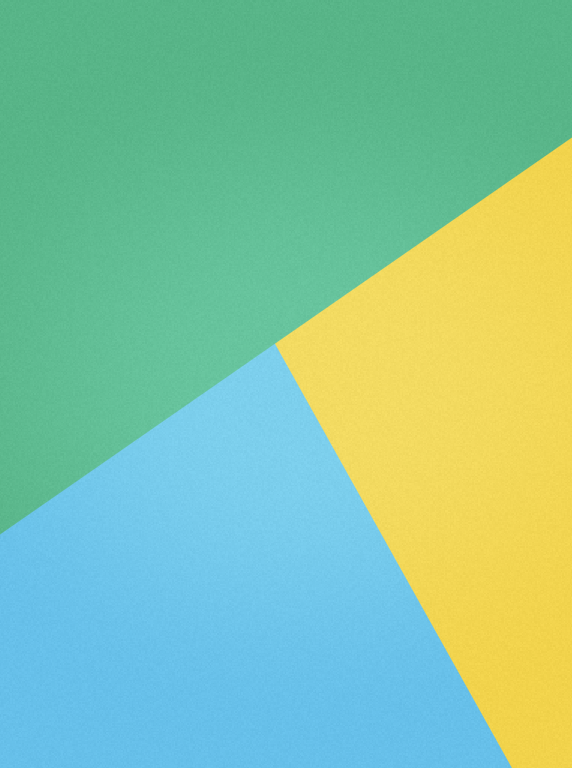
Reproduce this background procedurally as a WebGL 2 fragment shader.

```glsl
#version 300 es
precision highp float;
// Three flat paper-like fields, green, blue and yellow, with a soft central glow and fine grain.

#define JUNCTION vec2(0.358, 0.5525)
#define LONG_EDGE vec2(0.7448, 0.5169)
#define SHORT_EDGE vec2(0.3086, -0.5525)
#define GLOW_CENTER vec2(0.40, 0.50)
#define GLOW_STRETCH vec2(0.80, 1.0)
#define GLOW_RANGE vec2(0.08, 0.46)
#define GRAIN_CELLS 512.0
#define GRAIN_AMOUNT 0.035

uniform vec2 u_resolution;
out vec4 fragColor;

const vec3 GREEN_DEEP = vec3(0.345, 0.708, 0.533);
const vec3 GREEN_LIGHT = vec3(0.405, 0.768, 0.618);
const vec3 BLUE_DEEP = vec3(0.402, 0.752, 0.915);
const vec3 BLUE_LIGHT = vec3(0.488, 0.812, 0.927);
const vec3 YELLOW_DEEP = vec3(0.947, 0.827, 0.295);
const vec3 YELLOW_LIGHT = vec3(0.952, 0.858, 0.382);

float hash(vec2 cell) {
    vec3 q = fract(cell.xyx * 0.1031);
    q += dot(q, q.yzx + 33.33);
    return fract((q.x + q.y) * q.z);
}

// Signed distance to a line, positive on its left side.
float lineSide(vec2 p, vec2 origin, vec2 direction) {
    vec2 normal = normalize(vec2(-direction.y, direction.x));
    return dot(p - origin, normal);
}

void main() {
    vec2 p = gl_FragCoord.xy / u_resolution.y;
    float soft = 0.7 / u_resolution.y;

    // Light fades outward from the middle of the canvas.
    float radius = length((p - GLOW_CENTER) * GLOW_STRETCH);
    float glow = 1.0 - smoothstep(GLOW_RANGE.x, GLOW_RANGE.y, radius);
    vec3 green = mix(GREEN_DEEP, GREEN_LIGHT, glow);
    vec3 blue = mix(BLUE_DEEP, BLUE_LIGHT, glow);
    vec3 yellow = mix(YELLOW_DEEP, YELLOW_LIGHT, glow);

    // The short edge splits the lower half; the long edge covers it with green.
    float yellowMask = smoothstep(-soft, soft, lineSide(p, JUNCTION, SHORT_EDGE));
    float greenMask = smoothstep(-soft, soft, lineSide(p, JUNCTION, LONG_EDGE));
    vec3 color = mix(mix(blue, yellow, yellowMask), green, greenMask);

    // Fine paper grain, averaged from two hashes.
    vec2 cell = floor(p * GRAIN_CELLS);
    float grain = 0.5 * (hash(cell) + hash(cell + 91.7)) - 0.5;
    fragColor = vec4(color + grain * GRAIN_AMOUNT, 1.0);
}
```
